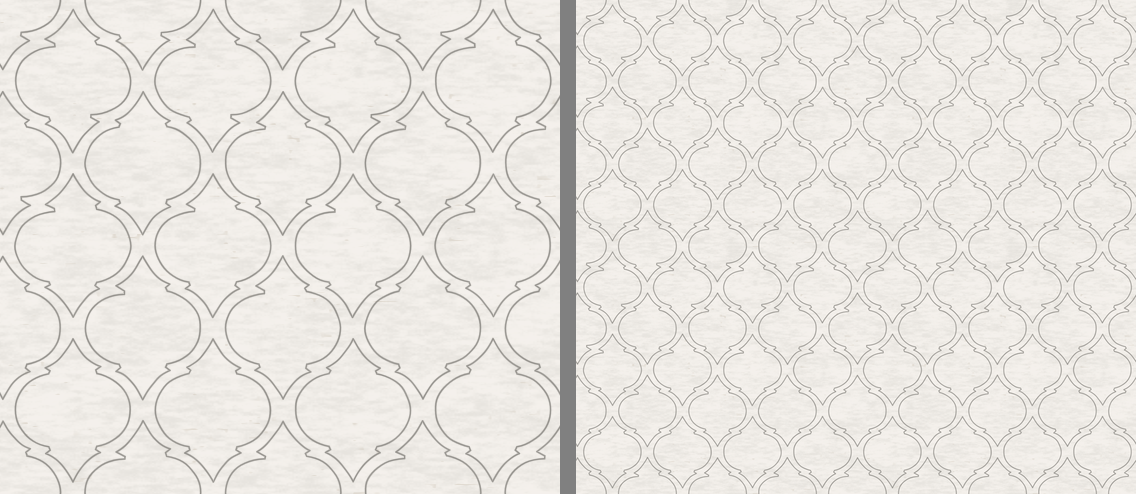
Left: one tile. Right: repeated 2 by 2.
This pattern is drawn by a Shadertoy shader. Its source:

```glsl
// Seamless ogee lattice: fine grey outlined barbed quatrefoils, half-dropped, on mottled ivory paper.

float hash(vec2 p) {
    vec3 q = fract(vec3(p.xyx) * 0.1031);
    q += dot(q, q.yzx + 33.33);
    return fract((q.x + q.y) * q.z);
}

// Value noise that wraps after the given whole number of cells.
float tileNoise(vec2 uv, vec2 cells) {
    vec2 p = uv * cells, i = floor(p), f = fract(p);
    f = f * f * (3.0 - 2.0 * f);
    vec2 a = mod(i, cells), b = mod(i + 1.0, cells);
    return mix(mix(hash(a), hash(vec2(b.x, a.y)), f.x),
               mix(hash(vec2(a.x, b.y)), hash(b), f.x), f.y);
}

float segmentDist(vec2 p, vec2 a, vec2 b) {
    vec2 pa = p - a, ba = b - a;
    return length(pa - ba * clamp(dot(pa, ba) / dot(ba, ba), 0.0, 1.0));
}

// Distance to a cubic Bezier, flattened into short chords.
float curveDist(vec2 p, vec2 a, vec2 b, vec2 c, vec2 d) {
    float dist = 1e3;
    vec2 last = a;
    for (int i = 1; i <= 14; i++) {
        float t = float(i) / 14.0, s = 1.0 - t;
        vec2 next = s * s * s * a + 3.0 * s * t * (s * b + t * c) + t * t * t * d;
        dist = min(dist, segmentDist(p, last, next));
        last = next;
    }
    return dist;
}

// Outline of one motif; its barbs differ from corner to corner.
float motifDist(vec2 p, vec2 id, float height) {
    vec2 side = vec2(p.x < 0.0 ? -1.0 : 1.0, p.y < 0.0 ? -1.0 : 1.0);
    vec2 seed = id * 7.0 + side * 2.0 + height * 13.0 + 20.0;
    float chance = 0.5 * height - (side.y < 0.0 ? 0.4 : 0.0);
    float deep = side.x * side.y < 0.0 ? step(hash(seed), chance) : 0.0;
    vec2 jitter = (vec2(hash(seed + 3.7), hash(seed + 9.1)) - 0.5) * 2.5;

    vec2 barb = vec2(37.0, 59.0 - 2.0 * deep) + jitter;
    vec2 nick = mix(vec2(31.0, 54.5), vec2(25.0, 50.5), deep) + 0.5 * jitter;
    vec2 foot = mix(vec2(33.0, 50.0), vec2(25.0, 46.5), deep);

    p = abs(p);
    float d = curveDist(p, vec2(0.0, 98.0), vec2(11.0, 77.0), vec2(22.0, 65.0), barb);
    d = min(d, segmentDist(p, barb, nick));
    d = min(d, segmentDist(p, nick, foot));
    return min(d, curveDist(p, foot, vec2(62.0, 45.0), vec2(79.0, 22.0), vec2(79.0, 0.0)));
}

vec3 paper(vec2 uv) {
    float cloud = tileNoise(uv, vec2(14.0, 22.0));
    float streak = tileNoise(uv, vec2(36.0, 130.0));
    float fibre = tileNoise(uv + 0.37, vec2(90.0, 230.0));
    float grain = tileNoise(uv, vec2(300.0, 340.0));
    float shade = 0.25 * cloud + 0.35 * streak + 0.25 * fibre + 0.15 * grain;
    vec3 col = mix(vec3(0.957, 0.943, 0.924), vec3(0.905, 0.893, 0.872),
                   smoothstep(0.3, 0.85, shade));

    // Sparse tan flecks lying along the grain
    float fleck = smoothstep(0.83, 1.0, tileNoise(uv + 0.61, vec2(70.0, 170.0)))
                * smoothstep(0.55, 0.85, tileNoise(uv + 0.13, vec2(17.0, 23.0)));
    return mix(col, vec3(0.80, 0.76, 0.70), 0.45 * fleck);
}

void mainImage(out vec4 fragColor, in vec2 fragCoord) {
    vec2 uv = fragCoord / iResolution.xy;
    vec2 wobble = vec2(tileNoise(uv, vec2(40.0, 36.0)),
                       tileNoise(uv + 0.5, vec2(40.0, 36.0))) - 0.5;

    // Two interleaved grids, four repeats across and three down
    float d = 1e3;
    for (int k = 0; k < 2; k++) {
        float drop = 0.5 * float(k);
        vec2 grid = uv * vec2(4.0, 3.0) - vec2(0.521, 0.509) - drop;
        vec2 cell = floor(grid + 0.5);
        vec2 id = mod(cell, vec2(4.0, 3.0));
        vec2 p = (grid - cell) * vec2(192.0, 226.0) + wobble * 1.4;
        d = min(d, motifDist(p, id, id.y + drop));
    }

    // Soft ink line, slightly uneven in strength
    float soft = max(1.1, 768.0 / iResolution.x * 0.8);
    float ink = 1.0 - smoothstep(1.1 - soft, 1.1 + soft, d);
    ink *= 0.9 + 0.1 * tileNoise(uv, vec2(60.0, 54.0));
    fragColor = vec4(mix(paper(uv), vec3(0.565, 0.555, 0.535), ink), 1.0);
}
```
